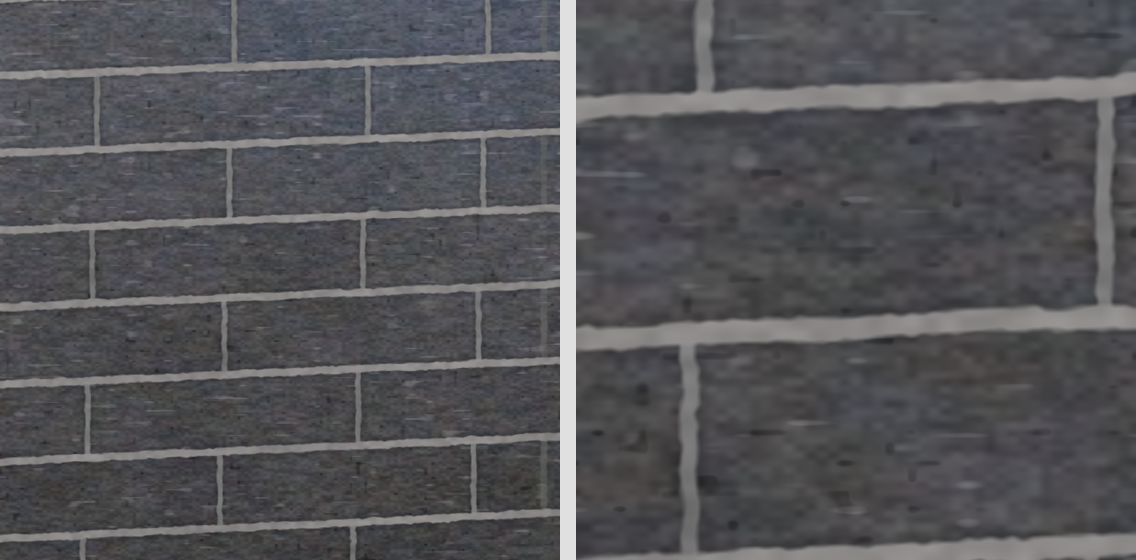
Left: the whole. Right: its middle third, enlarged.
A three.js fragment shader for this texture:

```glsl
// Dark grey brick wall in running bond with pale mortar, seen slightly askew.
varying vec2 vUv;

const vec3 BRICK_TOP = vec3(0.338, 0.340, 0.362);
const vec3 BRICK_LOW = vec3(0.262, 0.258, 0.264);
const vec3 BLUE_SHEEN = vec3(-0.012, 0.008, 0.038);
const vec3 MORTAR = vec3(0.560, 0.550, 0.545);
const vec3 HEAD_MORTAR = vec3(0.500, 0.500, 0.500);
const float BED_HALF = 0.0068;   // half width of the level joints
const float HEAD_HALF = 0.0048;  // half width of the upright joints
const float SOFT = 0.0022;       // edge softness

float hash(vec2 p) {
  vec3 q = fract(vec3(p.xyx) * 0.1031);
  q += dot(q, q.yzx + 33.33);
  return fract((q.x + q.y) * q.z);
}

float noise(vec2 p) {
  vec2 i = floor(p);
  vec2 f = fract(p);
  f = f * f * (3.0 - 2.0 * f);
  float low = mix(hash(i), hash(i + vec2(1.0, 0.0)), f.x);
  float high = mix(hash(i + vec2(0.0, 1.0)), hash(i + vec2(1.0)), f.x);
  return mix(low, high, f.y);
}

// Noise centred on zero, offset by a seed
float grain(vec2 p, vec2 scale, float seed) {
  return noise(p * scale + seed) - 0.5;
}

float jointMask(float dist, float halfWidth) {
  return 1.0 - smoothstep(halfWidth - SOFT, halfWidth + SOFT, dist);
}

// Course spacing narrows toward the right
float coursePitch(float x) {
  return 0.1378 - 0.0017 * x;
}

// Course number counted downward; whole values lie on the level joints
float courseAt(vec2 p) {
  return (0.8646 - p.y + 0.0365 * p.x) / coursePitch(p.x) + 1.0;
}

// Position along a course, in bricks; whole values lie on upright joints
float brickAt(float x, float row, float odd, float pitch) {
  float first = mix(0.418, 0.1775, odd) - 0.0042 * row;
  return (x - first) / pitch + 4.0;
}

vec3 brickColor(vec2 p, vec2 id) {
  vec3 color = mix(BRICK_LOW, BRICK_TOP, smoothstep(0.0, 1.05, p.y));
  color += BLUE_SHEEN * smoothstep(0.55, 1.0, p.y) * smoothstep(0.15, 0.6, p.x);
  color += 0.016 * (hash(id + 7.0) - 0.5);
  // Broad stains, wire-cut streaks and fine grain
  color += 0.035 * grain(p, vec2(9.0, 14.0), 3.0);
  color += 0.075 * grain(p, vec2(48.0, 150.0), 17.0);
  color += 0.075 * grain(p, vec2(150.0, 230.0), 41.0);
  // Pale dashes and dark pits
  float dash = noise(p * vec2(30.0, 135.0) + 71.0);
  float pit = noise(p * vec2(75.0, 110.0) + 93.0);
  color += 0.10 * smoothstep(0.80, 0.98, dash);
  color -= 0.07 * smoothstep(0.84, 0.98, pit);
  // Slight colour mottling
  color.r += 0.028 * grain(p, vec2(30.0, 45.0), 113.0);
  color.b += 0.034 * grain(p, vec2(24.0, 40.0), 151.0);
  return color;
}

vec3 mortarColor(vec2 p, vec3 base) {
  vec3 color = base * mix(0.96, 1.03, p.y);
  color += 0.07 * grain(p, vec2(90.0, 120.0), 27.0);
  return color + 0.05 * grain(p, vec2(14.0), 57.0);
}

void main() {
  // Ragged edges come from a small wobble of the layout
  vec2 p = vUv;
  p += 0.0030 * vec2(grain(vUv, vec2(55.0), 11.0), grain(vUv, vec2(45.0), 37.0));
  p += 0.0022 * vec2(grain(vUv, vec2(150.0), 61.0), grain(vUv, vec2(150.0), 83.0));

  float course = courseAt(p);
  float row = floor(course);
  float odd = mod(row, 2.0);
  float pitch = mix(0.4531, 0.4831, odd);
  float brick = brickAt(p.x, row, odd, pitch);

  float bedDist = abs(course - floor(course + 0.5)) * coursePitch(p.x);
  float headDist = abs(brick - floor(brick + 0.5)) * pitch;
  float bed = jointMask(bedDist, BED_HALF);
  float head = jointMask(headDist, HEAD_HALF);

  vec3 color = brickColor(vUv, vec2(floor(brick), row));

  // Darkened brick edges beside the mortar
  float edge = min(bedDist - BED_HALF, headDist - HEAD_HALF);
  color *= 1.0 - 0.13 * (1.0 - smoothstep(0.001, 0.010, edge));

  // Faint worn upright near the right side of alternate courses
  float seam = jointMask(abs(p.x - 0.9715), 0.0055) * (1.0 - odd);
  float seamWear = 0.25 + 0.5 * noise(vUv * vec2(20.0, 35.0));
  color = mix(color, vec3(0.41, 0.42, 0.40), seam * seamWear);

  float headWear = 0.80 + 0.20 * noise(vUv * 60.0 + 5.0);
  color = mix(color, mortarColor(vUv, HEAD_MORTAR), head * headWear);
  color = mix(color, mortarColor(vUv, MORTAR), bed);

  gl_FragColor = vec4(color, 1.0);
}
```
